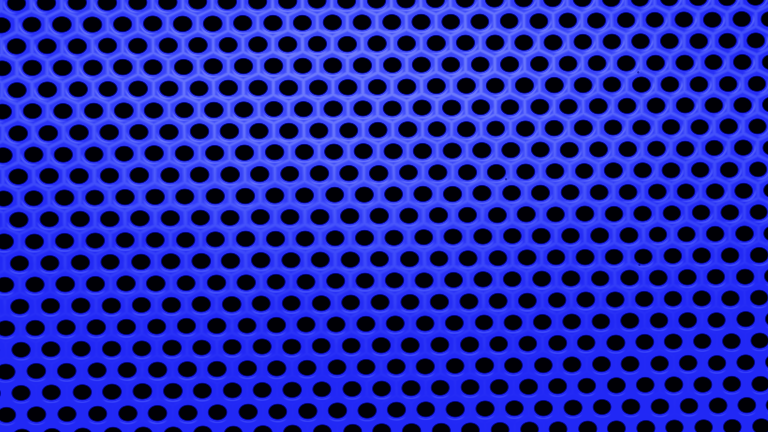
This texture is drawn by a Shadertoy shader. Its source:

```glsl
// A blue metal sheet punched with staggered oval holes, seen slightly askew.
// Canvas points are bent into a regular hexagonal lattice; the two nearest hole
// centres give the dark bores, the soft ridges and the glints on each lip.

// Sineless hash, 0 to 1
float hash(vec2 p) {
    vec3 h = fract(vec3(p.xyx) * 0.1031);
    h += dot(h, h.yzx + 33.33);
    return fract((h.x + h.y) * h.z);
}

// Smooth value noise
float noise(vec2 p) {
    vec2 i = floor(p), f = fract(p);
    f = f * f * (3.0 - 2.0 * f);
    return mix(mix(hash(i), hash(i + vec2(1, 0)), f.x),
               mix(hash(i + vec2(0, 1)), hash(i + vec2(1, 1)), f.x), f.y);
}

// Column and row coordinates; rows tilt and columns tighten to the right
vec2 latticeCoord(vec2 p) {
    float row = (p.y - 0.3588 + 0.0095 * p.x) / (0.05016 - 0.0003 * p.x);
    float u = (p.x - 0.0069 - 0.00065 * row) / 0.0705;
    return vec2(u * (1.0 + 0.00112 * u + 0.0000025 * u * u), row);
}

void mainImage(out vec4 fragColor, in vec2 fragCoord) {
    // Canvas height is 1, y runs downward
    vec2 p = fragCoord / iResolution.y;
    p.y = 1.0 - p.y;
    vec2 lattice = latticeCoord(p);

    // Nearest and second nearest hole centres
    float nearest = 9.0, second = 9.0;
    vec2 offset = vec2(0.0);
    for (int j = -1; j <= 1; j++) {
        float row = round(lattice.y) + float(j);
        float stagger = 0.5 * mod(row, 2.0);
        for (int i = -1; i <= 1; i++) {
            float column = round(lattice.x - stagger) + stagger + float(i);
            vec2 id = vec2(column * 2.0, row) + 60.0;
            vec2 jitter = 0.025 * (vec2(hash(id), hash(id + 71.0)) - 0.5);
            vec2 d = (lattice - vec2(column, row)) * vec2(1.0, 0.866) - jitter;
            float dist = length(d) + 0.012 * (hash(id + 137.0) - 0.5);
            if (dist < nearest) {
                second = nearest;
                nearest = dist;
                offset = d;
            } else {
                second = min(second, dist);
            }
        }
    }

    // Broad sheen, strongest above the middle
    vec2 s = (p - vec2(0.85, 0.2)) / vec2(0.95, 0.5);
    float sheen = exp(-dot(s, s));
    float upper = 1.0 - smoothstep(0.1, 0.75, p.y);

    // Raised web between holes, and a glint on the lower outer lip
    float ridge = 1.0 - smoothstep(0.0, 0.22, second - nearest);
    vec2 glintDir = normalize(vec2(1.3 * (p.x - 0.75) * upper, 0.7));
    float facing = smoothstep(0.45, 1.0, dot(offset / max(nearest, 0.001), glintDir));
    float glint = facing * smoothstep(0.35, 0.4, nearest)
                * (1.0 - smoothstep(0.41, 0.48, nearest));

    float light = 0.5 * sheen + (0.08 + 0.2 * sheen + 0.25 * upper) * ridge
                + (0.35 + 0.15 * upper) * glint - 0.08
                + 0.08 * (noise(p * 9.0) - 0.5) + 0.04 * (noise(p * 90.0) - 0.5);

    // Blue paint from deep to pale
    vec3 color = mix(vec3(0.13, 0.155, 0.96), vec3(0.25, 0.30, 0.98),
                     smoothstep(0.0, 0.5, light));
    color = mix(color, vec3(0.43, 0.48, 0.99), smoothstep(0.4, 1.0, light));

    // A few tiny specks of dirt
    vec2 cell = floor(p * 9.0);
    vec2 speck = fract(p * 9.0) - 0.2 - 0.6 * vec2(hash(cell + 5.0), hash(cell + 19.0));
    float dirt = step(0.95, hash(cell + 43.0)) * (1.0 - smoothstep(0.01, 0.035, length(speck)));
    color = mix(color, vec3(0.02, 0.03, 0.57), 0.7 * dirt);

    // Shaded rim and black bore
    color = mix(vec3(0.02, 0.03, 0.57), color, smoothstep(0.305, 0.345, nearest));
    color = mix(vec3(0.0, 0.0, 0.02), color, smoothstep(0.27, 0.315, nearest));
    fragColor = vec4(color, 1.0);
}
```
